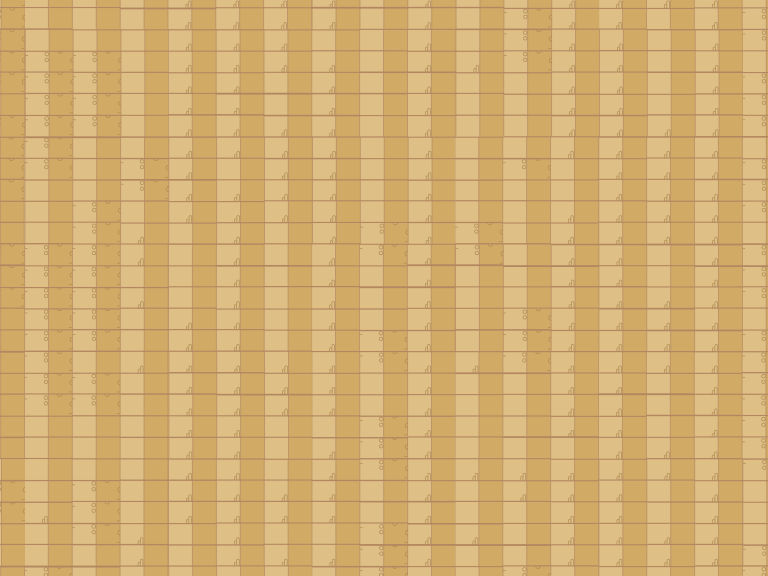
A Shadertoy shader for this texture:

```glsl
const float UNITS = 576.0;                // canvas height in drawing units
const vec2 TILE = vec2(47.85, 21.47);     // one light and dark pair
const vec2 ORIGIN = vec2(24.8, 9.8);      // lower left corner of the first tile
const vec3 LIGHT = vec3(0.87, 0.75, 0.52);
const vec3 DARK = vec3(0.82, 0.67, 0.40);
const vec3 SEAM = vec3(0.70, 0.53, 0.38);
const vec3 INK = vec3(0.67, 0.52, 0.31);
const float SEAM_THIN = 1.1;
const float SEAM_THICK = 1.9;
const float EDGE_WIDTH = 1.0;
const float EDGE_OPACITY = 0.7;
const float INK_WIDTH = 0.75;
const float INK_OPACITY = 0.85;
const float SHIFT = 1.3;                  // sideways slip between blocks
const float JITTER = 1.0;                 // vertical slip of seams
const vec2 BLOCK = vec2(3.0, 5.0);        // tiles that slip together
const float RUN = 2.0;                    // tiles sharing one seam
const float RING_BELOW = 0.27;
const float SPROUT_ABOVE = 0.60;

float hash(vec2 p) {
    vec3 q = fract(vec3(p.xyx) * 0.1031);
    q += dot(q, q.yzx + 33.33);
    return fract((q.x + q.y) * q.z);
}

float cornerSlope(vec2 cell, vec2 offset) {
    float angle = 6.2832 * hash(cell + 17.0);
    return dot(vec2(cos(angle), sin(angle)), offset);
}

float gradientNoise(vec2 p) {
    vec2 i = floor(p), f = fract(p);
    vec2 u = f * f * f * (f * (f * 6.0 - 15.0) + 10.0);
    vec2 e = vec2(1.0, 0.0);
    return mix(mix(cornerSlope(i, f), cornerSlope(i + e, f - e), u.x),
               mix(cornerSlope(i + e.yx, f - e.yx), cornerSlope(i + 1.0, f - 1.0), u.x), u.y);
}

// Share of a pixel covered by a line of the given width
float stroke(float d, float width, float pixel) {
    float h = 0.5 * pixel, w = 0.5 * width;
    return max(0.0, min(d + h, w) - max(d - h, -w)) / pixel;
}

float ring(vec2 p, vec2 center, float radius) {
    return abs(length(p - center) - radius);
}

// Outline of a round-topped arch standing on the seam
float arch(vec2 p, float x, float radius, float height) {
    p.x -= x;
    p.y -= clamp(p.y, 0.0, height - radius);
    return abs(length(p) - radius);
}

float tick(vec2 p, vec2 center) {
    p -= center;
    p.x -= clamp(p.x, -1.0, 1.0);
    return length(p);
}

float sproutShape(vec2 p) {
    return min(arch(p, 21.6, 1.3, 7.0), arch(p, 19.1, 1.1, 3.8));
}

float ringShape(vec2 p) {
    float d = min(ring(p, vec2(21.5, 18.3), 1.8), ring(p, vec2(21.5, 12.6), 1.7));
    d = min(d, ring(p, vec2(35.0, TILE.y), 2.2));
    d = min(d, ring(p, vec2(TILE.x, 12.0), 2.3));
    return min(d, min(tick(p, vec2(46.0, 2.5)), tick(p, vec2(1.4, 17.0))));
}

void mainImage(out vec4 fragColor, in vec2 fragCoord) {
    float pixel = UNITS / iResolution.y;
    vec2 p = fragCoord * pixel - ORIGIN;

    // Blocks slip sideways a little
    vec2 block = floor(p / TILE / BLOCK);
    p.x += SHIFT * (hash(block + 5.0) - 0.5);
    vec2 cell = floor(p / TILE);
    vec2 local = p - cell * TILE;

    // Light and dark stripes with thin edges
    float quarter = 0.25 * TILE.x;
    float x = mod(local.x + quarter, TILE.x) - 2.0 * quarter;
    float inside = quarter - abs(x);
    vec3 color = mix(DARK, LIGHT, clamp(inside / pixel + 0.5, 0.0, 1.0));
    color = mix(color, SEAM, EDGE_OPACITY * stroke(inside, EDGE_WIDTH, pixel));

    // Ornament kind drifts along each column
    float kind = hash(vec2(cell.x, 41.0))
               + 0.7 * gradientNoise(vec2(cell.x * 3.7 + 0.4, cell.y * 0.31));
    float shape = TILE.x;
    if (kind < RING_BELOW) shape = ringShape(local);
    if (kind > SPROUT_ABOVE) shape = sproutShape(local);
    color = mix(color, INK, INK_OPACITY * stroke(shape, INK_WIDTH, pixel));

    // Horizontal seams, uneven in height and weight
    float line = floor(p.y / TILE.y + 0.5);
    vec2 segment = vec2(floor((cell.x + mod(line, RUN)) / RUN), line);
    float slip = JITTER * (hash(segment + 9.0) - 0.5);
    float weight = mix(SEAM_THIN, SEAM_THICK, pow(hash(segment + 71.0), 3.0));
    color = mix(color, SEAM, stroke(p.y - line * TILE.y - slip, weight, pixel));

    fragColor = vec4(color, 1.0);
}
```
